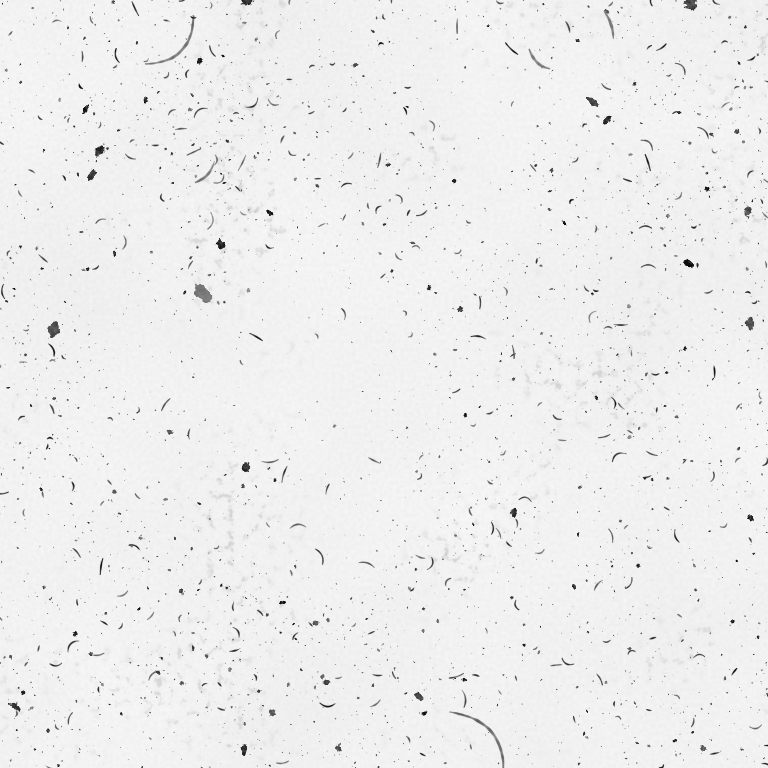
Write a three.js fragment shader that draws this texture.

```glsl
// Pale recycled paper strewn with dark dust, ragged flakes and curved fibres.
varying vec2 vUv;

const float PAPER_TONE = 0.947;
const float EDGE_SOFTNESS = 0.001;
const float TAU = 6.2831853;

vec3 hash3(vec2 p) {
  vec3 q = fract(p.xyx * vec3(0.1031, 0.1030, 0.0973));
  q += dot(q, q.yxz + 33.33);
  return fract((q.xxy + q.yzz) * q.zyx);
}

vec2 gradientAt(vec2 cell) {
  float angle = TAU * hash3(cell).x;
  return vec2(cos(angle), sin(angle));
}

float gradientNoise(vec2 p) {
  vec2 i = floor(p);
  vec2 f = p - i;
  vec2 u = f * f * f * (f * (f * 6.0 - 15.0) + 10.0);
  vec2 e = vec2(1.0, 0.0);
  float bottom = mix(dot(gradientAt(i), f), dot(gradientAt(i + e), f - e), u.x);
  float top = mix(dot(gradientAt(i + e.yx), f - e.yx),
                  dot(gradientAt(i + 1.0), f - 1.0), u.x);
  return mix(bottom, top, u.y);
}

float fbm(vec2 p) {
  float sum = 0.0;
  float weight = 0.6;
  for (int i = 0; i < 4; i++) {
    sum += weight * gradientNoise(p);
    p = p * 2.03 + 7.7;
    weight *= 0.5;
  }
  return sum;
}

vec2 rotate(vec2 p, float angle) {
  float c = cos(angle);
  float s = sin(angle);
  return vec2(c * p.x + s * p.y, c * p.y - s * p.x);
}

float coverage(float dist) {
  return 1.0 - smoothstep(-EDGE_SOFTNESS, EDGE_SOFTNESS, dist);
}

// Share of cells that hold debris: clumped, with a clearing near the middle
float debrisDensity(vec2 p) {
  float clumps = 1.0 + 1.1 * gradientNoise(p * 3.0 + 4.0) + 0.9 * gradientNoise(p * 9.0);
  float clearing = smoothstep(0.02, 0.36, distance(p, vec2(0.41, 0.49)));
  return max(clumps, 0.1) * mix(0.4, 1.1, clearing);
}

// Scattered ragged specks; size and ink are (least, most)
float specks(vec2 p, float cells, float share, vec2 size, vec2 ink, float ragged, float seed) {
  float result = 0.0;
  vec2 home = floor(p * cells);
  for (int y = -1; y <= 1; y++) {
    for (int x = -1; x <= 1; x++) {
      vec2 cell = home + vec2(float(x), float(y));
      vec3 place = hash3(cell + seed);
      vec3 look = hash3(cell + seed + 57.0);
      vec2 center = (cell + place.xy) / cells;
      float radius = mix(size.x, size.y, look.x * look.x);
      vec2 q = rotate(p - center, TAU * look.y);
      if (length(q) < radius * 2.0 + EDGE_SOFTNESS && place.z < share * debrisDensity(center)) {
        float rough = gradientNoise(q / radius * 1.3 + place.xy * 40.0)
                    + 0.5 * gradientNoise(q / radius * 3.5 + look.xy * 40.0);
        float stretch = 1.0 + 1.1 * look.z;
        float dist = length(q * vec2(1.0, stretch)) - radius * (1.0 + ragged * rough);
        float tone = mix(ink.x, ink.y, fract(look.z * 7.0 + look.x * 3.0));
        result = max(result, coverage(dist) * tone * (1.0 + 0.25 * rough));
      }
    }
  }
  return result;
}

// Scattered bent hairs; halfSpan and ink are (least, most)
float fibres(vec2 p, float cells, float share, vec2 halfSpan, float width, vec2 ink, float seed) {
  float result = 0.0;
  vec2 home = floor(p * cells);
  for (int y = -1; y <= 1; y++) {
    for (int x = -1; x <= 1; x++) {
      vec2 cell = home + vec2(float(x), float(y));
      vec3 place = hash3(cell + seed);
      vec3 look = hash3(cell + seed + 91.0);
      vec2 center = (cell + place.xy) / cells;
      if (place.z < share * debrisDensity(center)) {
        float span = mix(halfSpan.x, halfSpan.y, look.x * look.x);
        vec2 q = rotate(p - center, TAU * look.y);
        float along = clamp(q.x / span, -1.0, 1.0);
        float bend = (look.z - 0.5) * 1.1;
        q.y -= bend * span * (along * along - 0.4);
        q.y /= sqrt(1.0 + 4.0 * bend * bend * along * along);
        float wear = gradientNoise(p * 110.0 + seed);
        float thickness = width * (1.0 - 0.55 * along * along + 0.5 * wear);
        float dist = length(vec2(max(abs(q.x) - span, 0.0), q.y)) - thickness;
        float tone = mix(ink.x, ink.y, fract(look.z * 9.0)) * (1.0 + 0.4 * wear);
        result = max(result, coverage(dist) * tone);
      }
    }
  }
  return result;
}

// Cloudy sheet with fine tooth and faint mottled stains
float paper(vec2 p) {
  float tooth = gradientNoise(p * 190.0);
  float mottle = smoothstep(0.1, 0.7, gradientNoise(p * 75.0) + 0.6 * tooth);
  float stain = mottle * smoothstep(-0.05, 0.4, fbm(p * 5.0 + 21.0));
  return PAPER_TONE + 0.026 * fbm(p * 4.0) + 0.022 * tooth - 0.13 * stain;
}

void main() {
  float ink = specks(vUv, 110.0, 0.2, vec2(0.0004, 0.0012), vec2(0.2, 0.75), 0.3, 3.0);
  ink = max(ink, specks(vUv, 45.0, 0.32, vec2(0.001, 0.0028), vec2(0.4, 0.88), 0.5, 140.0));
  ink = max(ink, specks(vUv, 14.0, 0.28, vec2(0.003, 0.0085), vec2(0.6, 0.92), 0.6, 310.0));
  ink = max(ink, specks(vUv, 5.0, 0.32, vec2(0.009, 0.017), vec2(0.45, 0.65), 0.6, 520.0));
  ink = max(ink, fibres(vUv, 26.0, 0.42, vec2(0.003, 0.011), 0.001, vec2(0.5, 0.88), 730.0));
  ink = max(ink, fibres(vUv, 4.0, 0.34, vec2(0.018, 0.085), 0.0018, vec2(0.4, 0.65), 910.0));
  gl_FragColor = vec4(vec3(paper(vUv) * (1.0 - clamp(ink, 0.0, 0.95))), 1.0);
}
```
